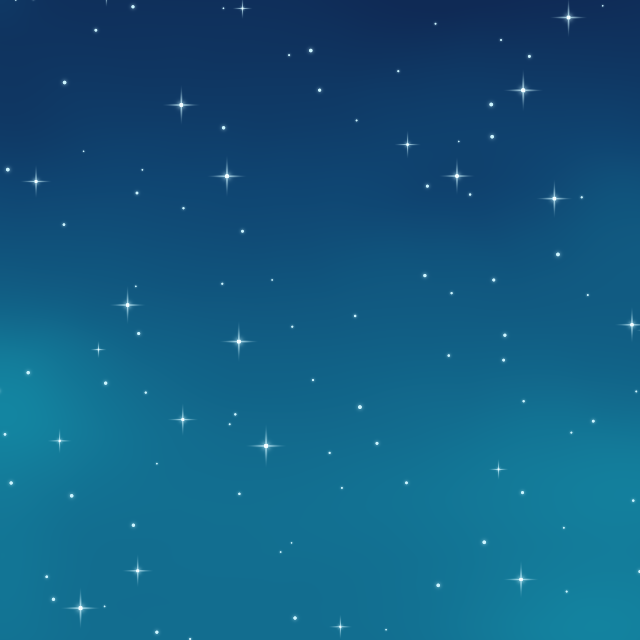
Give the GLSL for this texture, as a WebGL 1 fragment shader.

```glsl
precision highp float;
// Night sky fading from deep navy to teal, with soft drifting haze,
// four-pointed sparkles and small round stars. The haze is a height ramp
// plus noise-warped elliptical glows; stars are jittered on hashed grids.

uniform vec2 u_resolution;

const vec3 MIDNIGHT = vec3(0.058, 0.165, 0.335);
const vec3 DUSK = vec3(0.060, 0.270, 0.445);
const vec3 TEAL = vec3(0.075, 0.500, 0.615);
const vec3 STARLIGHT = vec3(0.80, 0.96, 1.0);

// Four hashed values in 0..1 from a cell and a seed
vec4 hash4(vec2 cell, float seed) {
  vec4 p = fract(vec4(cell.xyx, seed) * vec4(0.1031, 0.1030, 0.0973, 0.1099));
  p += dot(p, p.wzxy + 33.33);
  return fract((p.xxyz + p.yzzw) * p.zywx);
}

float valueNoise(vec2 p, float seed) {
  vec2 cell = floor(p);
  vec2 f = fract(p);
  f = f * f * (3.0 - 2.0 * f);
  float low = mix(hash4(cell, seed).x, hash4(cell + vec2(1.0, 0.0), seed).x, f.x);
  float high = mix(hash4(cell + vec2(0.0, 1.0), seed).x, hash4(cell + 1.0, seed).x, f.x);
  return mix(low, high, f.y);
}

// Layered noise centred on zero
float cloudNoise(vec2 p, float seed) {
  float total = 0.0;
  float weight = 0.5;
  for (int i = 0; i < 4; i++) {
    total += weight * (valueNoise(p, seed) - 0.5);
    p = mat2(1.6, 1.2, -1.2, 1.6) * p + 7.3;
    weight *= 0.45;
  }
  return total;
}

float glow(vec2 p, vec2 centre, vec2 radii) {
  vec2 q = (p - centre) / radii;
  return exp(-dot(q, q));
}

// Brightness of the sky: 0 is midnight, 1 is teal
float skyLevel(vec2 uv) {
  vec2 warp = vec2(cloudNoise(uv * 2.5, 3.0), cloudNoise(uv * 2.5, 8.0));
  vec2 p = uv + 0.12 * warp;
  float level = 0.03 + 0.74 * smoothstep(-0.12, 0.8, 1.0 - p.y);
  level += 0.34 * glow(p, vec2(0.00, 0.38), vec2(0.20, 0.12));
  level += 0.12 * glow(p, vec2(0.00, 0.12), vec2(0.10, 0.16));
  level += 0.22 * glow(p, vec2(0.97, 0.24), vec2(0.36, 0.15));
  level += 0.24 * glow(p, vec2(0.95, 0.02), vec2(0.20, 0.10));
  level += 0.11 * glow(p, vec2(1.02, 0.65), vec2(0.17, 0.09));
  level -= 0.10 * glow(p, vec2(0.74, 0.69), vec2(0.18, 0.07));
  level -= 0.08 * glow(p, vec2(0.00, 0.78), vec2(0.10, 0.12));
  level -= 0.07 * glow(p, vec2(0.78, 1.00), vec2(0.30, 0.08));
  level += 0.09 * glow(p, vec2(0.00, 1.00), vec2(0.06, 0.05));
  return level + 0.05 * cloudNoise(uv * vec2(3.0, 7.0), 5.0);
}

vec3 skyColor(float level) {
  vec3 lower = mix(MIDNIGHT, DUSK, clamp(level / 0.3, 0.0, 1.0));
  return mix(lower, TEAL, clamp((level - 0.3) / 0.7, 0.0, 1.1));
}

float disc(vec2 d, float radius, float pixel) {
  return 1.0 - smoothstep(radius - pixel, radius + pixel, length(d));
}

// Ray along x that fades and narrows toward its tip
float ray(vec2 d, float reach, float width, float pixel) {
  float taper = max(0.0, 1.0 - abs(d.x) / reach);
  float across = d.y / max(width * (0.4 + taper), 0.7 * pixel);
  return taper * sqrt(taper) * exp(-across * across);
}

float sparkle(vec2 d, float reach, float pixel) {
  float width = 0.05 * reach;
  float rays = max(ray(d, reach, width, pixel), ray(d.yx, reach * 1.06, width, pixel));
  float halo = 0.55 * glow(d, vec2(0.0), vec2(0.21 * reach));
  return max(max(rays, halo), disc(d, 0.13 * reach, pixel));
}

float roundStar(vec2 d, float radius, float pixel) {
  float halo = 0.3 * glow(d, vec2(0.0), vec2(radius * 1.6));
  return max(disc(d, radius, 0.7 * pixel), halo);
}

// Stars on a jittered grid; flare 1 draws sparkles, 0 draws round stars
float scatter(vec2 uv, float cells, float density, vec2 sizes, float flare, float seed, float pixel) {
  float light = 0.0;
  vec2 home = floor(uv * cells);
  for (int y = -1; y <= 1; y++) {
    for (int x = -1; x <= 1; x++) {
      vec2 cell = home + vec2(float(x), float(y));
      vec4 h = hash4(cell + 11.0, seed);
      vec2 d = uv - (cell + h.xy) / cells;
      float size = mix(sizes.x, sizes.y, mix(h.z, sqrt(h.z), flare));
      float star = flare > 0.5 ? sparkle(d, size, pixel) : roundStar(d, size, pixel);
      light = max(light, star * step(h.w, density));
    }
  }
  return light;
}

void main() {
  float span = min(u_resolution.x, u_resolution.y);
  vec2 uv = gl_FragCoord.xy / span;
  float pixel = 1.0 / span;

  vec3 color = skyColor(skyLevel(uv));
  float sparkles = scatter(uv, 6.0, 0.66, vec2(0.010, 0.033), 1.0, 17.0, pixel);
  float dots = scatter(uv, 11.0, 0.64, vec2(0.0011, 0.0032), 0.0, 41.0, pixel);
  color = mix(color, STARLIGHT, max(sparkles, dots));
  color = mix(color, vec3(1.0), 0.8 * smoothstep(0.8, 1.0, sparkles));
  gl_FragColor = vec4(color, 1.0);
}
```
